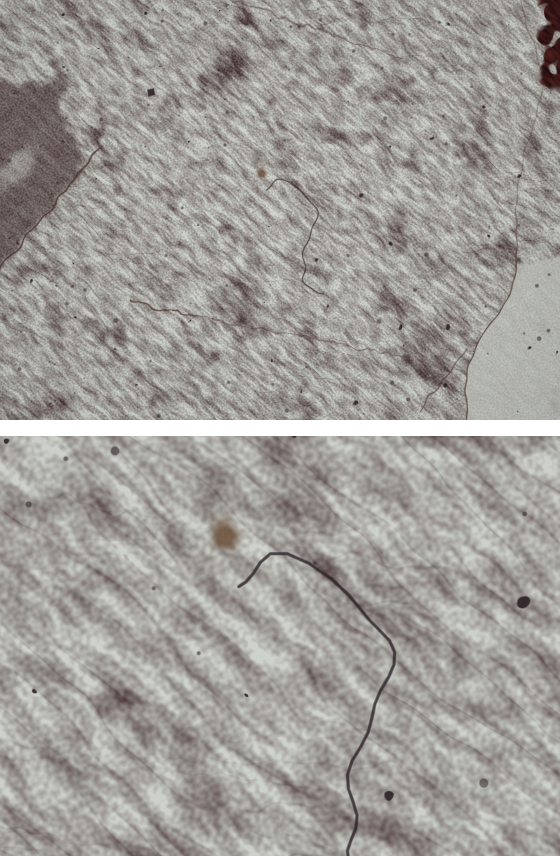
Top: the whole. Bottom: its middle third, enlarged.
Write a WebGL 2 fragment shader that draws this texture.

```glsl
#version 300 es
precision highp float;

uniform vec2 u_resolution;
out vec4 fragColor;

#define LIGHT vec3(0.765, 0.775, 0.752)
#define DARK vec3(0.36, 0.30, 0.295)
#define RUST vec3(0.22, 0.09, 0.09)
#define STREAK_ANGLE -0.74
#define STREAK_SCALE vec2(17.0, 64.0)
#define BASE_STAIN 0.23
#define STREAK_GAIN 0.55
#define PATCH_GAIN 0.42
#define GRAIN_GAIN 0.34
#define SPECK_GRID 10.0
#define SPECK_SHARE 0.36

float hash(vec2 p) {
    vec3 q = fract(p.xyx * vec3(0.1031, 0.1030, 0.0973));
    q += dot(q, q.yzx + 33.33);
    return fract((q.x + q.y) * q.z);
}

float cornerSlope(vec2 cell, vec2 offset) {
    float angle = 6.2832 * hash(cell);
    return dot(vec2(cos(angle), sin(angle)), offset);
}

float gradientNoise(vec2 p) {
    vec2 i = floor(p), f = p - i;
    vec2 w = f * f * f * (f * (f * 6.0 - 15.0) + 10.0);
    vec2 e = vec2(1.0, 0.0);
    float low = mix(cornerSlope(i, f), cornerSlope(i + e, f - e), w.x);
    float high = mix(cornerSlope(i + e.yx, f - e.yx), cornerSlope(i + 1.0, f - 1.0), w.x);
    return mix(low, high, w.y);
}

vec2 rotate(vec2 p, float a) {
    return vec2(cos(a) * p.x + sin(a) * p.y, cos(a) * p.y - sin(a) * p.x);
}

float segmentDistance(vec2 p, vec2 a, vec2 b) {
    vec2 d = b - a;
    return length(p - a - d * clamp(dot(p - a, d) / dot(d, d), 0.0, 1.0));
}

float stroke(float dist, float halfWidth) {
    float pixel = 1.0 / u_resolution.y;
    return 1.0 - smoothstep(halfWidth - pixel, halfWidth + pixel, dist);
}

float smudge(vec2 p, vec2 centre, float radius) {
    return 1.0 - smoothstep(0.3 * radius, radius, length(p - centre));
}

// Hair-like curve, t from 0 to 1
vec2 fibre(float t) {
    float bump = (t - 0.13) / 0.08;
    float x = 0.634 + 0.12 * smoothstep(0.0, 0.35, t) - 0.03 * smoothstep(0.4, 0.6, t)
            + 0.045 * smoothstep(0.8, 1.0, t) + 0.004 * sin(38.0 * t);
    float y = 0.545 - 0.245 * smoothstep(0.1, 1.0, t) + 0.03 * exp(-bump * bump);
    return vec2(x, y);
}

// Scattered opaque grains, one candidate per cell
float specks(vec2 p, float grid, float share) {
    vec2 cell = floor(p * grid);
    vec2 centre = (cell + 0.2 + 0.6 * vec2(hash(cell + 7.3), hash(cell + 19.1))) / grid;
    float radius = mix(0.0015, 0.0055, pow(hash(cell + 41.7), 2.0));
    return step(hash(cell + 3.9), share) * stroke(length(p - centre), radius);
}

void main() {
    vec2 p = gl_FragCoord.xy / u_resolution.y;
    vec2 warp = vec2(gradientNoise(p * 23.0), gradientNoise(p * 23.0 + 50.0));
    vec2 rough = p + 0.012 * warp + 0.005 * gradientNoise(p * 70.0);

    // Oblique streaks, soft patches and fine grain
    vec2 s = rotate(p + 0.006 * warp, STREAK_ANGLE);
    float streak = gradientNoise(s * STREAK_SCALE)
                 + 0.75 * gradientNoise(s * STREAK_SCALE * 2.3 + 31.0);
    float patches = gradientNoise(s * vec2(9.0, 15.0) + 11.0)
                  + 0.5 * gradientNoise(rough * 32.0 + 5.0);
    float grain = gradientNoise(rotate(p, 0.5) * 210.0);
    float stain = BASE_STAIN + STREAK_GAIN * streak
                + PATCH_GAIN * smoothstep(0.05, 0.6, patches);

    // Hairline scratches in two directions
    float oblique = abs(gradientNoise(s * vec2(5.0, 38.0) + 70.0));
    float level = abs(gradientNoise(rotate(rough, -0.09) * vec2(3.0, 30.0) + 90.0));
    float scratchArea = smoothstep(-0.1, 0.4, gradientNoise(p * 3.5 + 17.0));
    stain += 0.16 * (1.0 - smoothstep(0.0, 0.07, oblique));
    stain += 0.22 * scratchArea * (1.0 - smoothstep(0.0, 0.05, level));

    // Larger stains
    stain += 0.34 * smudge(rough, vec2(0.57, 0.28), 0.085);
    stain += 0.30 * smudge(rough, vec2(0.55, 0.85), 0.09);
    stain += 0.32 * smudge(rough, vec2(1.02, 0.16), 0.09);
    stain += 0.28 * smudge(rough, vec2(0.22, 0.68), 0.035);

    // Dark grain on the left, cut by a slanted edge
    float side = dot(p - vec2(0.0, 0.358), vec2(0.772, -0.636));
    float reach = 0.15 + 0.04 * smoothstep(0.72, 0.66, p.y);
    float edge = max(side, max(rough.x - reach, rough.y - 0.80));
    float mauve = 1.0 - smoothstep(-0.012, 0.012, edge + 0.02 * warp.x);
    float gap = smudge(rotate(rough - vec2(0.04, 0.60), 0.8) * vec2(0.5, 1.2), vec2(0.0), 0.045);
    stain = mix(stain, 0.82 + 0.2 * streak - 0.4 * gap, mauve);

    // Clear grain below the right rim
    float bulge = (p.y - 0.8) / 0.15;
    float rim = p.x - 1.11 - 0.12 * smoothstep(0.1, 0.36, p.y)
              - 0.06 * exp(-bulge * bulge) + 0.008 * warp.x;
    float ceiling = rough.y - 0.37 - 0.2 * (p.x - 1.23);
    float clear = smoothstep(-0.003, 0.003, rim) * (1.0 - smoothstep(-0.006, 0.006, ceiling));
    stain = mix(stain, 0.07 + 0.07 * streak + 0.1 * smoothstep(0.2, 0.6, patches), clear);
    stain += GRAIN_GAIN * grain * mix(1.0, 0.5, clear);

    // Cracks and grain boundaries
    float crack = 0.75 * stroke(abs(rim), 0.0015) * mix(0.45, 1.0, smoothstep(0.55, 0.35, p.y));
    crack = max(crack, 0.85 * stroke(segmentDistance(rough, vec2(0.0, 0.358), vec2(0.243, 0.653)), 0.0018));
    crack = max(crack, 0.8 * stroke(segmentDistance(rough, vec2(0.31, 0.28), vec2(0.47, 0.245)), 0.0018));
    crack = max(crack, 0.45 * stroke(segmentDistance(rough, vec2(0.47, 0.245), vec2(0.97, 0.15)), 0.0015));
    crack = max(crack, 0.5 * stroke(segmentDistance(rough, vec2(0.52, 1.01), vec2(0.96, 0.86)), 0.0015));
    crack = max(crack, 0.6 * stroke(segmentDistance(rough, vec2(1.11, 0.17), vec2(1.0, 0.02)), 0.0016));

    vec3 colour = mix(LIGHT, DARK, clamp(stain, -0.1, 1.15));
    colour = mix(colour, vec3(0.30, 0.19, 0.16), crack);

    // Rusty corner and brown spot
    float rust = smoothstep(1.275, 1.295, rough.x + 0.02 * warp.y) * smoothstep(0.77, 0.80, rough.y);
    rust *= smoothstep(-0.38, -0.18, gradientNoise(p * 30.0 + 8.0) - 0.5 * smoothstep(1.31, 1.27, p.x));
    colour = mix(colour, RUST * (1.0 + 0.7 * streak), rust);
    colour = mix(colour, vec3(0.40, 0.29, 0.20), 0.8 * smudge(rough, vec2(0.625, 0.59), 0.018));

    // Fibre and opaque specks
    float fibreDistance = 1.0;
    for (int i = 0; i < 36; i++) {
        float t = float(i) / 36.0;
        fibreDistance = min(fibreDistance, segmentDistance(p, fibre(t), fibre(t + 1.0 / 36.0)));
    }
    float opaque = max(specks(rough, SPECK_GRID, SPECK_SHARE), 0.6 * specks(p + 4.0, 27.0, 0.16));
    vec2 block = abs(rotate(p - vec2(0.36, 0.78), 0.2));
    opaque = max(opaque, stroke(max(block.x, block.y), 0.008));
    colour = mix(colour, vec3(0.17, 0.13, 0.15), max(0.9 * opaque, 0.8 * stroke(fibreDistance, 0.0012)));

    // Lens falloff
    vec2 lens = p - 0.5 * u_resolution / u_resolution.y;
    fragColor = vec4(colour * (1.0 - 0.13 * dot(lens, lens)), 1.0);
}
```
